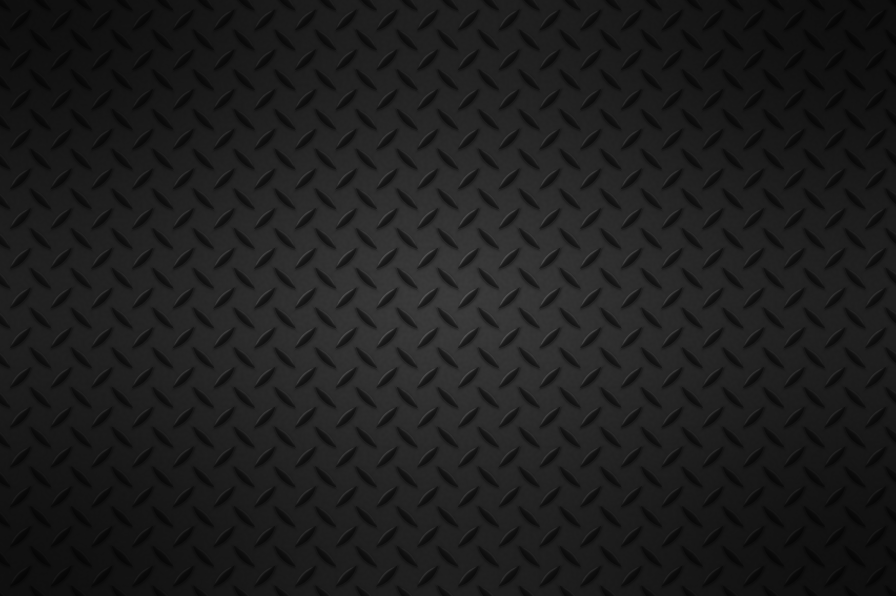
Reproduce this pattern procedurally as a Shadertoy shader.

```glsl
#define REPEATS vec2(22.0, 15.0)
#define HALF_LENGTH 0.37
#define HALF_WIDTH 0.105
#define RIM_WIDTH 0.04
#define CENTRE_TONE 0.23
#define FALLOFF 0.105
#define GRAIN_CELLS vec2(220.0, 150.0)
#define GRAIN_AMOUNT 0.035

const float PI = 3.14159;

// Unit gradient of a lattice point
vec2 latticeGradient(vec2 cell) {
    vec3 h = fract(cell.xyx * vec3(0.1031, 0.1030, 0.0973));
    h += dot(h, h.yzx + 33.33);
    float angle = 2.0 * PI * fract((h.x + h.y) * h.z);
    return vec2(cos(angle), sin(angle));
}

// Gradient noise that wraps after a whole number of cells
float wrappedNoise(vec2 p, vec2 period) {
    vec2 cell = floor(p), f = p - cell;
    vec2 blend = f * f * f * (f * (f * 6.0 - 15.0) + 10.0);
    vec4 corner;
    for (int k = 0; k < 4; k++) {
        vec2 offset = vec2(k & 1, k >> 1);
        corner[k] = dot(latticeGradient(mod(cell + offset, period)), f - offset);
    }
    vec2 row = mix(corner.xz, corner.yw, blend.x);
    return mix(row.x, row.y, blend.y);
}

// Distance to a pointed lens: x runs across it, y along it
float lensDistance(vec2 p) {
    float radius = (HALF_WIDTH * HALF_WIDTH + HALF_LENGTH * HALF_LENGTH) / (2.0 * HALF_WIDTH);
    return length(vec2(abs(p.x) + radius - HALF_WIDTH, p.y)) - radius;
}

// Multiplies the plate tone by one raised tread, lit from above
float shadeTread(float tone, vec2 p, vec2 upNormal, float gloss, float pixel) {
    vec2 q = vec2(dot(p, upNormal), dot(p, vec2(-upNormal.y, upNormal.x)));
    float d = lensDistance(q);
    float side = q.x / HALF_WIDTH;

    // Soft contact shadow below the tread
    float shadow = exp(-max(lensDistance(q + vec2(0.035, 0.0)), 0.0) * 35.0);
    float plate = tone * (1.0 - 0.28 * shadow);

    // Dark face, with a thin bright line inside its upper edge
    float face = tone * mix(0.38, 0.68, smoothstep(-0.8, 0.9, side));
    float rim = 1.0 - smoothstep(0.0, RIM_WIDTH + 0.5 * pixel, abs(d + 0.5 * RIM_WIDTH));
    face += tone * gloss * rim * smoothstep(0.0, 0.5, side);

    return mix(plate, face, clamp(0.5 - d / pixel, 0.0, 1.0));
}

void mainImage(out vec4 fragColor, in vec2 fragCoord) {
    vec2 uv = fragCoord / iResolution.xy;
    vec2 grid = uv * REPEATS;
    float pixel = REPEATS.y / iResolution.y;
    vec2 cellSize = vec2(iResolution.x / iResolution.y * REPEATS.y / REPEATS.x, 1.0);

    // Central glow, level at the borders so that it wraps
    float glow = length(sin(PI * (uv - 0.5)));
    float tone = CENTRE_TONE - FALLOFF * pow(glow, 1.4);

    // Fine grain of the metal
    tone *= 1.0 + GRAIN_AMOUNT * 2.0 * wrappedNoise(uv * GRAIN_CELLS, GRAIN_CELLS);

    // Rising treads at cell centres, falling treads at cell corners
    vec2 rising = (fract(grid) - 0.5) * cellSize;
    vec2 falling = (fract(grid + 0.5) - 0.5) * cellSize;
    tone = shadeTread(tone, rising, vec2(-1.0, 1.0) * sqrt(0.5), 0.75, pixel);
    tone = shadeTread(tone, falling, vec2(1.0, 1.0) * sqrt(0.5), 0.4, pixel);

    fragColor = vec4(vec3(tone), 1.0);
}
```
